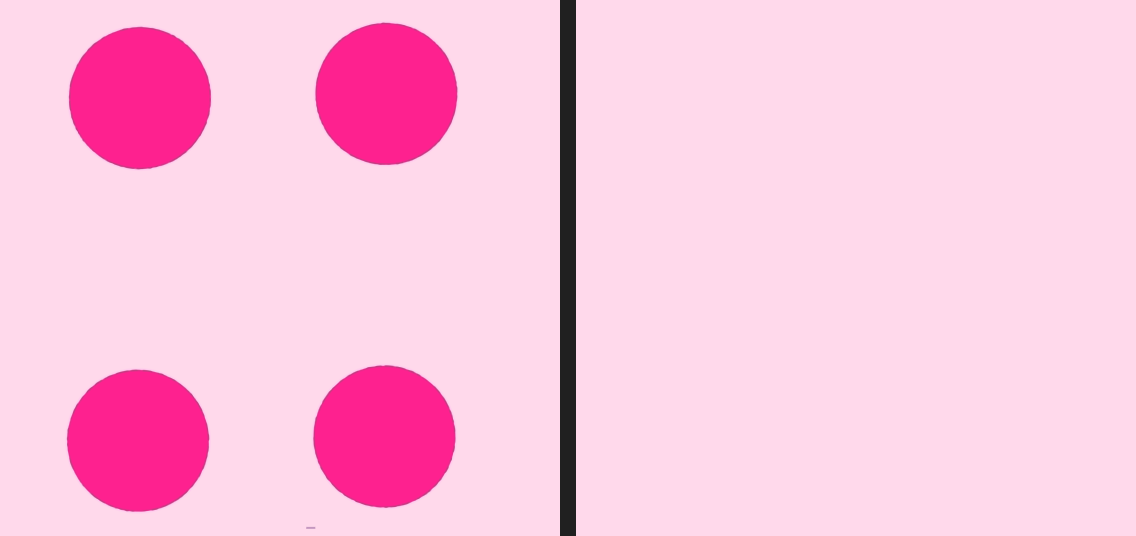
Left, the full canvas; right, a detail of the centre.
A WebGL 2 fragment shader for this pattern:

```glsl
#version 300 es
precision highp float;
// Two by two hot pink dots with thin uneven dark rims on a pale pink ground, and one tiny dash.

uniform vec2 u_resolution;
out vec4 fragColor;

float hash(vec2 p) {
    return fract(sin(dot(p, vec2(127.1, 311.7))) * 4375.85);
}

float noise(vec2 p) {
    vec2 i = floor(p), f = fract(p);
    f = f * f * (3.0 - 2.0 * f);
    return mix(mix(hash(i), hash(i + vec2(1, 0)), f.x),
               mix(hash(i + vec2(0, 1)), hash(i + vec2(1, 1)), f.x), f.y);
}

float boxDistance(vec2 p, vec2 halfSize) {
    vec2 d = abs(p) - halfSize;
    return length(max(d, 0.0)) + min(max(d.x, d.y), 0.0);
}

void main() {
    // Canvas width is one unit
    vec2 p = gl_FragCoord.xy / u_resolution.x;
    float aa = 0.75 / u_resolution.x;

    // Nearest dot on a slightly skewed lattice
    float dotDistance = 1.0;
    for (int row = 0; row < 2; row++) {
        for (int column = 0; column < 2; column++) {
            vec2 center = vec2(0.2465, 0.170)
                        + float(column) * vec2(0.440, 0.0075)
                        + float(row) * vec2(0.0035, 0.612);
            dotDistance = min(dotDistance, length(p - center) - 0.1268);
        }
    }

    // Ground with a faint lilac fringe close to the dots
    vec3 color = vec3(1.0, 0.852, 0.922);
    float fringe = 1.0 - smoothstep(0.0, 0.005, dotDistance);
    color = mix(color, vec3(1.0, 0.74, 0.94), 0.6 * fringe);

    // Dark rim, broken up by noise, around the flat fill
    float wear = noise(p * 190.0);
    float edge = dotDistance + 0.0012 * (wear - 0.5);
    vec3 fill = vec3(0.995, 0.13, 0.56);
    vec3 rim = mix(vec3(0.78, 0.23, 0.51), vec3(0.91, 0.17, 0.55), smoothstep(0.35, 0.8, wear));
    vec3 disc = mix(fill, rim, smoothstep(-aa, aa, edge + 0.0028));
    color = mix(color, disc, 1.0 - smoothstep(-aa, aa, edge));

    // Small stray dash at the lower edge
    float dash = boxDistance(p - vec2(0.555, 0.0145), vec2(0.008, 0.0017));
    color = mix(color, vec3(0.76, 0.58, 0.74), 1.0 - smoothstep(-aa, aa, dash));

    fragColor = vec4(color, 1.0);
}
```
